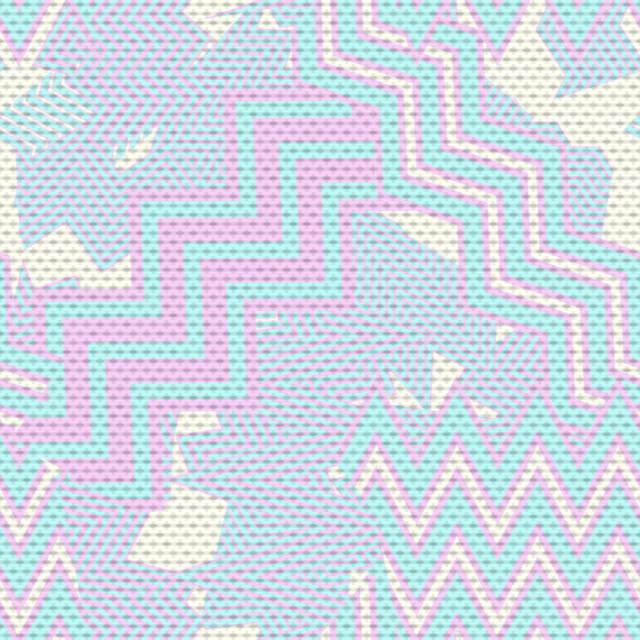
A WebGL 2 fragment shader for this pattern:

```glsl
#version 300 es
precision highp float;
// Overlapping pastel zigzag bands, broad and fine, printed on a coarse woven cloth.

uniform vec2 u_resolution;
out vec4 outColor;

const vec3 AQUA  = vec3(0.745, 0.980, 0.972);
const vec3 PINK  = vec3(0.975, 0.818, 0.972);
const vec3 CREAM = vec3(0.995, 0.995, 0.945);

const float SOFTNESS     = 0.0017;           // edge blur, in canvas units
const float BROAD_STRIPE = 0.064;            // stripe repeat of the broad bands
const float FINE_STRIPE  = 0.0165;           // stripe repeat of the fine bands
const int   FINE_BANDS   = 17;
const vec2  WEAVE_CELLS  = vec2(48.0, 70.0); // threads across and up
const vec2  DASH_SIZE    = vec2(0.34, 0.23); // in weave cells
const float DASH_DEPTH   = 0.23;
const float GROOVE_DEPTH = 0.07;
const float TAU          = 6.2831853;

float hash(float n) {
    n = fract(n * 0.1031);
    n *= n + 33.33;
    n *= n + n;
    return fract(n);
}

float hash(vec2 p) {
    vec3 q = fract(p.xyx * 0.1031);
    q += dot(q, q.yzx + 33.33);
    return fract((q.x + q.y) * q.z);
}

// Paints one zigzag band over the ground; the canvas wraps at its borders.
// zig = (period, height) of the zigzag, shares = (aqua, cream) part of a stripe.
vec3 paintBand(vec3 ground, vec2 uv, vec2 centre, float angle, float halfLength,
               vec2 zig, float stripe, float rows, vec2 shares) {
    vec2 p = fract(uv - centre + 0.5) - 0.5;
    float c = cos(angle), s = sin(angle);
    p = vec2(c * p.x + s * p.y, c * p.y - s * p.x);

    // Distance across the legs, counted in stripes
    float wave = abs(fract(p.x / zig.x) - 0.5) * 2.0 - 0.5;
    float slope = 2.0 * zig.y / zig.x;
    float offset = p.y - wave * zig.y;
    float across = offset * inversesqrt(1.0 + slope * slope) / stripe + 0.5 * rows;

    // Aqua core, pink sides, optional cream line between stripes
    float t = abs(fract(across) - 0.5) * 2.0;
    float blur = SOFTNESS / stripe;
    vec3 ink = mix(AQUA, PINK, smoothstep(-2.0 * blur, 2.0 * blur, t - shares.x));
    if (shares.y > 0.0) {
        ink = mix(ink, CREAM, smoothstep(-2.0 * blur, 2.0 * blur, t - 1.0 + shares.y));
    }

    // Zigzag sides and slanted ends
    float side = 0.5 * (rows - shares.y) - abs(across - 0.5 * rows);
    float end = halfLength - abs(p.x + 0.3 * offset);
    float mask = smoothstep(-blur, blur, side) * smoothstep(-SOFTNESS, SOFTNESS, end);
    return mix(ground, ink, mask);
}

vec3 paintFineBands(vec3 color, vec2 uv) {
    for (int i = 0; i < FINE_BANDS; i++) {
        float id = float(i);
        float seed = id * 7.0 + 3.0;
        vec2 centre = fract(vec2(0.7548777, 0.5698403) * id + vec2(0.12, 0.82));
        centre += 0.08 * (vec2(hash(seed), hash(seed + 1.0)) - 0.5);
        float angle = TAU * hash(seed + 2.0);
        float halfLength = mix(0.09, 0.16, hash(seed + 3.0));
        float period = mix(0.07, 0.15, hash(seed + 4.0));
        float height = period * mix(0.25, 0.85, hash(seed + 5.0));
        float stripe = FINE_STRIPE * mix(0.75, 1.1, hash(seed + 6.0));
        float rows = floor(mix(8.0, 13.0, hash(seed + 0.5)));
        float aqua = mix(0.42, 0.68, hash(seed + 1.5));
        float cream = 0.25 * step(0.85, hash(seed + 2.5));
        color = paintBand(color, uv, centre, angle, halfLength,
                          vec2(period, height), stripe, rows, vec2(aqua, cream));
    }
    return color;
}

vec3 paintBroadBands(vec3 color, vec2 uv) {
    // Tall fine chevrons
    color = paintBand(color, uv, vec2(0.47, 0.25), 0.25 * TAU, 0.25,
                      vec2(0.15, 0.22), FINE_STRIPE, 4.0, vec2(0.52, 0.0));
    // Rising stair, falling stair, upright chevrons
    color = paintBand(color, uv, vec2(0.34, 0.57), 0.81, 0.40,
                      vec2(0.216, 0.112), BROAD_STRIPE, 3.0, vec2(0.40, 0.0));
    color = paintBand(color, uv, vec2(0.77, 0.69), -0.93, 0.43,
                      vec2(0.219, 0.074), BROAD_STRIPE, 3.0, vec2(0.43, 0.22));
    return paintBand(color, uv, vec2(0.84, 0.155), 0.0, 0.26,
                     vec2(0.126, 0.125), BROAD_STRIPE, 3.0, vec2(0.43, 0.22));
}

// Staggered dark dashes joined by faint thread grooves
float weaveShade(vec2 uv) {
    vec2 w = uv * WEAVE_CELLS;
    w.x += 0.5 * mod(floor(w.y), 2.0);
    vec2 q = fract(w) - 0.5;
    float strength = mix(0.75, 1.1, hash(floor(w)));
    float dash = 1.0 - smoothstep(0.45, 1.3, length(q / DASH_SIZE));
    vec2 groove = 1.0 - smoothstep(vec2(0.04, 0.08), vec2(0.20, 0.32), abs(q));
    return 1.0 - DASH_DEPTH * strength * dash
               - GROOVE_DEPTH * max(groove.x, groove.y) * (1.0 - dash);
}

void main() {
    vec2 uv = gl_FragCoord.xy / min(u_resolution.x, u_resolution.y);
    vec3 color = paintFineBands(CREAM, uv);
    color = paintBroadBands(color, uv);
    outColor = vec4(color * weaveShade(uv), 1.0);
}
```
